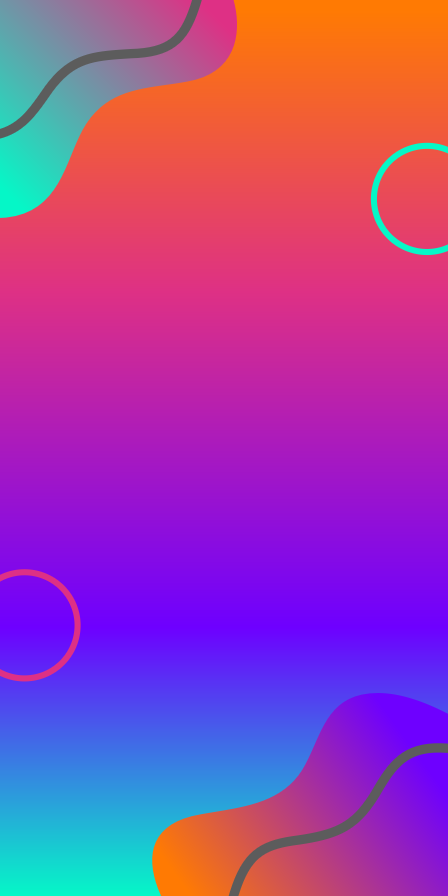
Write a Shadertoy shader that draws this background.

```glsl
// A tall four-stop gradient with two wavy gradient blobs in opposite corners,
// a grey ribbon across each blob and two thin rings cut by the side edges.
// Blobs and ribbons are chained cubic curves, traced for distance and inside test.

const vec2 GRID = vec2(384.0, 768.0); // layout units spanning the canvas
const int STEPS = 18;                 // straight pieces per cubic

const vec3 ORANGE = vec3(1.0, 0.48, 0.01);
const vec3 PINK   = vec3(0.87, 0.19, 0.52);
const vec3 VIOLET = vec3(0.43, 0.0, 1.0);
const vec3 TEAL   = vec3(0.02, 0.97, 0.78);
const vec3 GREY   = vec3(0.36);

// Running result of a trace: nearest distance and side (-1 is inside)
struct Trace { float dist; float side; };

vec2 cubic(vec2 a, vec2 b, vec2 c, vec2 d, float t) {
    float s = 1.0 - t;
    return s * s * s * a + 3.0 * s * t * (s * b + t * c) + t * t * t * d;
}

float segmentDistance(vec2 p, vec2 a, vec2 b) {
    vec2 ab = b - a;
    float t = clamp(dot(p - a, ab) / dot(ab, ab), 0.0, 1.0);
    return length(p - a - ab * t);
}

// The side flips whenever a horizontal ray (ray = +1 or -1) crosses the curve
void traceCubic(vec2 p, vec2 a, vec2 b, vec2 c, vec2 d, float ray, inout Trace tr) {
    vec2 last = a;
    for (int i = 1; i <= STEPS; i++) {
        vec2 next = cubic(a, b, c, d, float(i) / float(STEPS));
        tr.dist = min(tr.dist, segmentDistance(p, last, next));
        if ((last.y > p.y) != (next.y > p.y)) {
            float x = mix(last.x, next.x, (p.y - last.y) / (next.y - last.y));
            if ((x - p.x) * ray > 0.0) tr.side = -tr.side;
        }
        last = next;
    }
}

// Three cubics joined end to end
Trace tracePath(vec2 p, vec2 k[10], float ray) {
    Trace tr = Trace(1e4, 1.0);
    for (int i = 0; i < 9; i += 3)
        traceCubic(p, k[i], k[i + 1], k[i + 2], k[i + 3], ray, tr);
    return tr;
}

float coverage(float dist, float pixel) {
    return clamp(0.5 - dist / pixel, 0.0, 1.0);
}

vec3 linearBlend(vec2 p, vec2 from, vec2 to, vec3 first, vec3 second) {
    vec2 axis = to - from;
    return mix(first, second, clamp(dot(p - from, axis) / dot(axis, axis), 0.0, 1.0));
}

vec3 backdrop(float y) {
    vec3 col = mix(TEAL, VIOLET, clamp(y / 230.0, 0.0, 1.0));
    col = mix(col, PINK, clamp((y - 230.0) / 288.0, 0.0, 1.0));
    return mix(col, ORANGE, clamp((y - 518.0) / 242.0, 0.0, 1.0));
}

float ring(vec2 p, vec2 center, float radius, float halfWidth) {
    return abs(length(p - center) - radius) - halfWidth;
}

void mainImage(out vec4 fragColor, in vec2 fragCoord) {
    vec2 p = fragCoord / iResolution.xy * GRID;
    float pixel = GRID.x / iResolution.x;
    vec3 col = backdrop(p.y);

    // Upper left blob, filled to the left of its outline
    Trace upper = tracePath(p, vec2[10](
        vec2(199, 772), vec2(207, 748), vec2(208, 706), vec2(160, 698),
        vec2(128, 692), vec2(95, 694), vec2(74, 662),
        vec2(55, 633), vec2(54, 581), vec2(-4, 581)), 1.0);
    vec3 upperFill = linearBlend(p, vec2(15, 593), vec2(180, 758), TEAL, PINK);
    col = mix(col, upperFill, coverage(upper.dist * upper.side, pixel));

    // Lower right blob, filled to the right of its outline
    Trace lower = tracePath(p, vec2[10](
        vec2(140, -4), vec2(124, 28), vec2(124, 62), vec2(172, 70),
        vec2(205, 76), vec2(240, 78), vec2(259, 108),
        vec2(276, 136), vec2(278, 174), vec2(324, 174)), -1.0);
    traceCubic(p, vec2(324, 174), vec2(345, 174), vec2(368, 165), vec2(390, 153), -1.0, lower);
    vec3 lowerFill = linearBlend(p, vec2(150, 18), vec2(335, 153), ORANGE, VIOLET);
    col = mix(col, lowerFill, coverage(lower.dist * lower.side, pixel));

    // Ribbons
    Trace upperRibbon = tracePath(p, vec2[10](
        vec2(170, 772), vec2(160, 737), vec2(150, 723), vec2(112, 722),
        vec2(80, 720), vec2(62, 719), vec2(42, 692),
        vec2(28, 672), vec2(18, 656), vec2(-6, 652)), 1.0);
    Trace lowerRibbon = tracePath(p, vec2[10](
        vec2(199, -4), vec2(210, 36), vec2(224, 44), vec2(256, 48),
        vec2(290, 53), vec2(305, 60), vec2(322, 88),
        vec2(338, 116), vec2(350, 131), vec2(390, 126)), 1.0);
    float ribbon = min(upperRibbon.dist, lowerRibbon.dist) - 4.0;
    col = mix(col, GREY, coverage(ribbon, pixel));

    // Rings
    col = mix(col, TEAL, coverage(ring(p, vec2(366.0, 597.5), 45.5, 2.6), pixel));
    col = mix(col, PINK, coverage(ring(p, vec2(21.0, 232.0), 45.5, 2.6), pixel));

    fragColor = vec4(col, 1.0);
}
```
